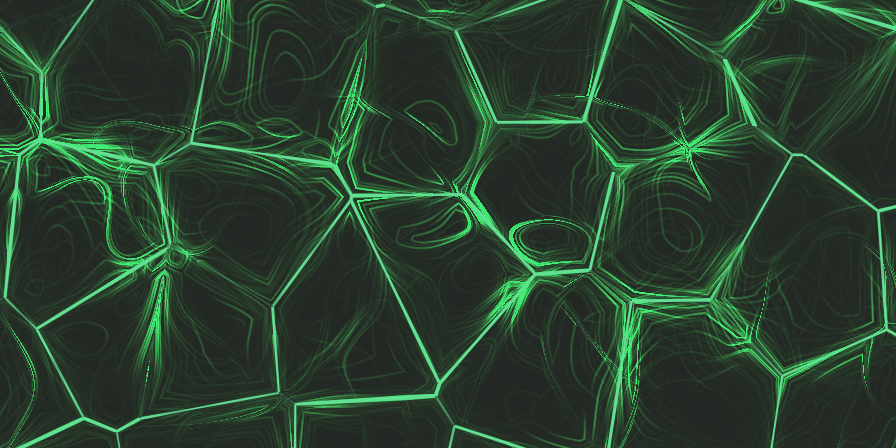
This pattern is drawn by a WebGL 1 fragment shader. Its source:

```glsl
precision highp float;
// Glowing green cell network with drifting bundles of fine luminous strands.

uniform vec2 u_resolution;

const vec3 BACKGROUND   = vec3(0.138, 0.158, 0.140);
const vec3 STRAND_DIM   = vec3(0.215, 0.500, 0.255);
const vec3 STRAND_LIT   = vec3(0.260, 0.930, 0.460);
const vec3 EDGE_CORE    = vec3(0.400, 0.870, 0.590);

const float CELLS         = 3.0;     // cells per canvas height
const float CELL_JITTER   = 0.92;
const float EDGE_THIN     = 0.0018;  // half widths of the cell edges
const float EDGE_THICK    = 0.0052;
const float STRAND_WIDTH  = 0.0044;
const float STRAND_COUNT  = 26.0;    // strands per unit of the flow field
const float FLOW_SCALE    = 3.0;
const float FLOW_WARP     = 0.22;
const float FOLD_HEIGHT   = 0.38;    // how many strands a fold gathers
const float HUG_HEIGHT    = 0.45;    // how strongly strands follow the edges
const float HUG_FALLOFF   = 24.0;
const int   STRAND_LAYERS = 3;

float hash(vec2 p) {
    return fract(sin(dot(p, vec2(127.1, 311.7))) * 43758.5453);
}

vec2 hash2(vec2 p) {
    return vec2(hash(p), hash(p + vec2(37.3, 71.9)));
}

float cornerSlope(vec2 cell, vec2 offset) {
    return dot(hash2(cell) * 2.0 - 1.0, offset);
}

// Gradient noise, roughly -0.5 to 0.5.
float noise(vec2 p) {
    vec2 i = floor(p), f = p - i;
    vec2 u = f * f * f * (f * (f * 6.0 - 15.0) + 10.0);
    vec2 e = vec2(1.0, 0.0);
    return mix(mix(cornerSlope(i, f), cornerSlope(i + e.xy, f - e.xy), u.x),
               mix(cornerSlope(i + e.yx, f - e.yx), cornerSlope(i + e.xx, f - e.xx), u.x), u.y);
}

vec2 site(vec2 cell) {
    return cell + 0.5 + CELL_JITTER * (hash2(cell + 5.0) - 0.5);
}

// Nearest Voronoi edge: x distance, yz normal towards it, w random id of the edge.
vec4 nearestEdge(vec2 p) {
    vec2 home = floor(p), own = home, toOwn = vec2(8.0);
    for (int j = -1; j <= 1; j++)
    for (int i = -1; i <= 1; i++) {
        vec2 cell = home + vec2(float(i), float(j));
        vec2 r = site(cell) - p;
        if (dot(r, r) < dot(toOwn, toOwn)) { toOwn = r; own = cell; }
    }
    vec4 edge = vec4(8.0, 0.0, 0.0, 0.0);
    for (int j = -2; j <= 2; j++)
    for (int i = -2; i <= 2; i++) {
        if (i == 0 && j == 0) continue;
        vec2 cell = own + vec2(float(i), float(j));
        vec2 r = site(cell) - p;
        vec2 normal = normalize(r - toOwn);
        float d = dot(0.5 * (toOwn + r), normal);
        if (d < edge.x) edge = vec4(d, normal, hash(own + cell));
    }
    return edge;
}

// Strands are contours of this field: smooth flow, sharp folds, and a pull along the edges.
float flowField(vec2 p, float edgeDist, float seed) {
    vec2 q = p + FLOW_WARP * vec2(noise(p * 2.6 + seed), noise(p * 2.6 + seed + 17.0));
    float spread = 0.022 + 0.16 * max(noise(p * 3.1 - seed), 0.0);
    float fold = smoothstep(-spread, spread, noise(q * 2.2 - seed * 1.3));
    return noise(q * FLOW_SCALE + seed * 1.7) + FOLD_HEIGHT * fold
         + HUG_HEIGHT * exp(-HUG_FALLOFF * abs(edgeDist));
}

float strands(vec2 p, vec4 edge, float seed, float pixel) {
    float step1 = 0.0012;
    float f = flowField(p, edge.x, seed);
    vec2 slope = vec2(flowField(p + vec2(step1, 0.0), edge.x - step1 * edge.y, seed),
                      flowField(p + vec2(0.0, step1), edge.x - step1 * edge.z, seed)) - f;
    float steepness = length(slope) / step1;

    float index = floor(f * STRAND_COUNT);
    float offset = abs(fract(f * STRAND_COUNT) - 0.5);
    float dist = offset / (STRAND_COUNT * max(steepness, 0.05));
    float line = 1.0 - smoothstep(0.0, max(STRAND_WIDTH, pixel), dist);
    line *= smoothstep(0.2, 0.8, steepness);

    float weight = hash(vec2(index, seed));
    float fade = smoothstep(-0.2, 0.2, noise(p * 5.0 + index * vec2(3.7, 9.1)));
    float patches = 0.1 + smoothstep(-0.05, 0.32, noise(p * 2.7 + seed * 3.1));
    float nearEdge = mix(0.6, 1.1, exp(-14.0 * edge.x));
    float crowding = mix(0.55, 1.5, smoothstep(3.0, 13.0, steepness));
    return line * (0.1 + weight * weight) * fade * patches * nearEdge * crowding;
}

void main() {
    vec2 p = gl_FragCoord.xy / u_resolution.y;
    float pixel = 1.0 / u_resolution.y;
    vec4 edge = nearestEdge(p * CELLS + 11.0);
    edge.x /= CELLS;

    // Fine strands
    float glow = 0.0;
    for (int k = 0; k < STRAND_LAYERS; k++)
        glow += strands(p, edge, 7.0 + 13.7 * float(k), pixel);
    vec3 color = mix(BACKGROUND, STRAND_DIM, clamp(glow * 2.0, 0.0, 1.0));
    color = mix(color, STRAND_LIT, smoothstep(0.35, 1.0, glow));

    // Cell edges, each with its own width and brightness
    float swell = 0.8 + 0.8 * noise(p * 6.0 + 40.0);
    float halfWidth = mix(EDGE_THIN, EDGE_THICK, edge.w) * swell;
    float core = 1.0 - smoothstep(halfWidth - 0.6 * pixel, halfWidth + 0.8 * pixel, edge.x);
    float strength = mix(0.2, 1.0, smoothstep(0.05, 0.4, edge.w + 0.4 * noise(p * 9.0)));
    vec3 edgeColor = mix(STRAND_LIT, EDGE_CORE, smoothstep(0.006, 0.001, edge.x));
    gl_FragColor = vec4(mix(color, edgeColor, core * strength), 1.0);
}
```
